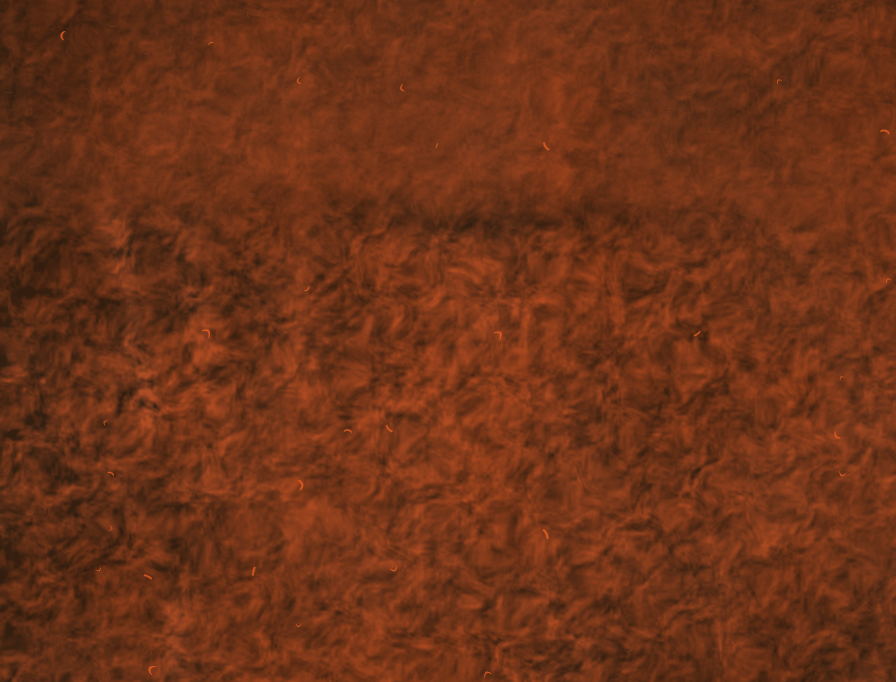
Reproduce this texture procedurally as a Shadertoy shader.

```glsl
// Rusty, stained metal sheet under dim warm light: broad uneven shading,
// soft vertical streaks and a shadowed seam, covered by fine warped noise
// mottling with small relief, faint hairs and a few glowing flecks.

#define BASE_TONE 0.50
#define VIGNETTE 0.75
#define CLOUDS 0.62
#define MOTTLE 0.70
#define MOTTLE_FREQ 52.0
#define RELIEF 0.30
#define GRAIN 0.12
#define FLECK_SHARE 0.11
#define HAIR_SHARE 0.35
#define DARK_RUST vec3(0.290, 0.147, 0.070)
#define LIGHT_RUST vec3(0.580, 0.252, 0.112)
#define GLOW vec3(0.92, 0.37, 0.13)

float hash(vec2 p) {
    vec3 q = fract(vec3(p.xyx) * 0.1031);
    q += dot(q, q.yzx + 33.33);
    return fract((q.x + q.y) * q.z);
}

float noise(vec2 p) {
    vec2 i = floor(p), f = fract(p);
    f = f * f * (3.0 - 2.0 * f);
    return mix(mix(hash(i), hash(i + vec2(1, 0)), f.x),
               mix(hash(i + vec2(0, 1)), hash(i + vec2(1, 1)), f.x), f.y);
}

// Layered noise, centred on zero
float fbm(vec2 p) {
    float sum = 0.0, amp = 0.55;
    for (int i = 0; i < 4; i++) {
        sum += amp * (noise(p) - 0.5);
        p = mat2(1.6, 1.2, -1.2, 1.6) * p + 7.3;
        amp *= 0.55;
    }
    return sum;
}

// Fine blotches, bent by a slower noise
float mottle(vec2 p) {
    vec2 bend = vec2(noise(p * 24.0), noise(p * 24.0 + 51.0)) - 0.5;
    vec2 q = (p + 0.022 * bend) * MOTTLE_FREQ;
    return noise(q) - 0.5 + 0.65 * (noise(q * 1.9 + 13.0) - 0.5)
         + 0.35 * (noise(q * 3.9 + 29.0) - 0.5);
}

// Vertical streak with soft sides and ends; range holds bottom and top
float streak(vec2 uv, float x, float width, vec2 range) {
    float side = (uv.x - x) / width;
    float ends = smoothstep(range.x - 0.04, range.x + 0.04, uv.y)
               * (1.0 - smoothstep(range.y - 0.03, range.y + 0.03, uv.y));
    return exp(-side * side) * ends;
}

// Scattered short bent strokes, one at most per grid cell
float strokes(vec2 p, float cells, float share, float halfLength, float thick) {
    vec2 g = p * cells, id = floor(g);
    if (hash(id + 3.7) > share) return 0.0;
    vec2 centre = 0.3 + 0.4 * vec2(hash(id + 11.0), hash(id + 23.0));
    float angle = 6.2832 * hash(id + 37.0);
    float size = mix(0.45, 1.0, hash(id + 41.0));
    vec2 d = (fract(g) - centre) / cells;
    d = mat2(cos(angle), sin(angle), -sin(angle), cos(angle)) * d;
    float len = halfLength * size;
    d.y -= (hash(id + 53.0) - 0.5) * 1.6 * d.x * d.x / len;
    float dist = length(vec2(max(abs(d.x) - len, 0.0), d.y)) - thick * size;
    float soft = 0.8 / iResolution.y;
    return 1.0 - smoothstep(-soft, soft, dist);
}

// Broad light and shade over the sheet
float shading(vec2 uv, vec2 p) {
    vec2 off = (uv - vec2(0.56, 0.46)) * vec2(1.0, 0.95);
    float tone = VIGNETTE * (0.155 - dot(off, off));
    tone -= 0.20 * (1.0 - smoothstep(0.0, 0.30, uv.x));
    tone += CLOUDS * fbm(p * vec2(4.2, 5.0) + 2.0);

    // Shadow above the ragged seam and a glow over its right half
    float wobble = 0.02 * (noise(p * 9.0) - 0.5) - 0.03 * (uv.x - 0.5);
    float seam = (uv.y - 0.685 - wobble) / 0.028;
    float span = smoothstep(0.25, 0.42, uv.x) * (1.0 - smoothstep(0.78, 0.9, uv.x));
    tone -= 0.34 * exp(-seam * seam) * span * (0.4 + noise(p * vec2(6.0, 3.0)));
    vec2 glow = (uv - vec2(0.76, 0.71)) / vec2(0.10, 0.05);
    tone += 0.22 * exp(-dot(glow, glow));

    // Warm vertical columns
    tone += 0.20 * streak(uv, 0.335, 0.018, vec2(0.18, 0.92));
    tone += 0.22 * streak(uv, 0.622, 0.012, vec2(0.65, 0.90));
    tone += 0.18 * streak(uv, 0.472, 0.013, vec2(0.0, 0.32));
    return tone;
}

void mainImage(out vec4 fragColor, in vec2 fragCoord) {
    vec2 uv = fragCoord / iResolution.xy;
    vec2 p = fragCoord / iResolution.y;

    // Worn slanted strips at the left, with a dark gap beside them
    vec2 slant = uv + vec2(0.14 * (uv.y - 0.69), 0.0);
    slant.x += 0.012 * (noise(p * 30.0) - 0.5);
    float worn = streak(slant, 0.125, 0.016, vec2(0.38, 0.70))
               + 0.6 * streak(slant, 0.200, 0.022, vec2(0.36, 0.68))
               + streak(uv, 0.197, 0.014, vec2(-0.1, 0.12));
    float gap = streak(uv, 0.265, 0.022, vec2(0.40, 0.68));

    // Mottling is stronger below the seam and in worn patches
    float rough = mix(0.55, 1.0, 1.0 - smoothstep(0.62, 0.72, uv.y));
    rough *= 0.75 + 0.5 * noise(p * 5.0 + 17.0);
    rough += 0.5 * worn;
    float blotch = mottle(p);
    float relief = blotch - mottle(p + vec2(0.004, -0.005));

    float tone = BASE_TONE + shading(uv, p) + 0.36 * worn - 0.20 * gap;
    tone += rough * (MOTTLE * blotch + RELIEF * relief);
    tone += GRAIN * (noise(p * 330.0) - 0.5);
    vec3 color = mix(DARK_RUST, LIGHT_RUST, clamp(tone, -0.30, 1.35));

    // Dusty worn areas are paler, smooth areas purer orange
    float dust = 0.5 * worn + 0.9 * fbm(p * 7.0 + 40.0);
    color += vec3(-0.01, 0.015, 0.025) * dust;

    // Faint hairs, then glowing flecks
    float hair = strokes(p, 34.0, HAIR_SHARE, 0.006, 0.0007);
    color = mix(color, vec3(0.56, 0.31, 0.19), 0.28 * hair);
    float fleck = strokes(p + 0.31, 14.0, FLECK_SHARE, 0.006, 0.0017);
    color = mix(color, GLOW, 0.8 * fleck);
    fragColor = vec4(color, 1.0);
}
```
